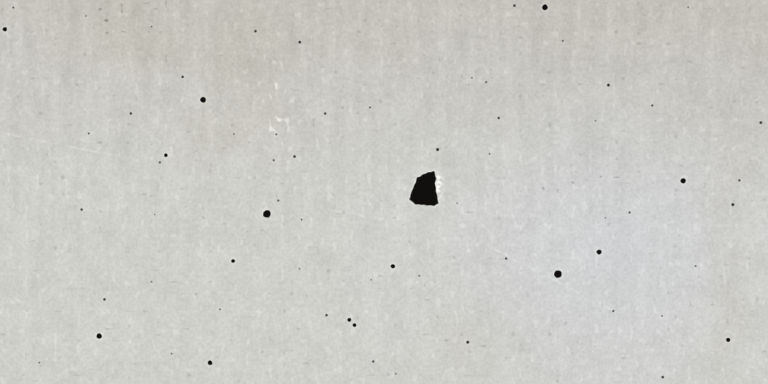
Give the GLSL for this texture, as a WebGL 2 fragment shader.

```glsl
#version 300 es
precision highp float;
// Weathered concrete wall: a pale cast surface with one ragged hole and round pores.
// Layered gradient noise makes stains, streaks and grain; distance functions cut
// the hole, pores and scratches. Space is 2 wide by 1 high, origin at lower left.
uniform vec2 u_resolution;
out vec4 outColor;

const vec3 PALE = vec3(0.812, 0.813, 0.794);
const vec3 WARM_TOP = vec3(0.768, 0.758, 0.728);
const vec3 COOL_TINT = vec3(0.004, 0.008, 0.030);
const vec3 STAIN_TINT = vec3(-0.020, -0.028, -0.042);
const vec3 HOLE_COLOR = vec3(0.065, 0.062, 0.060);
const float MOTTLE = 0.040;
const float STREAKS = 0.022;
const float GRAIN = 0.035;
const float PORE_CELL = 0.125;
const float PORE_CHANCE = 0.42;
const vec2 HOLE_CENTER = vec2(1.1042, 0.5078);
const float HOLE_UNIT = 1.0 / 384.0;

// Outline of the hole around its center
const int CORNERS = 11;
const vec2 HOLE[CORNERS] = vec2[](
  vec2(-6, 11), vec2(4, 16), vec2(9.5, 17), vec2(11.5, 11), vec2(10, 6), vec2(12.5, -8),
  vec2(13.5, -14), vec2(10, -16), vec2(-9, -14.5), vec2(-14, -10), vec2(-10, 1));

// Main pores: center and radius
const int PORES = 15;
const vec3 PORE[PORES] = vec3[](
  vec3(0.013, 0.924, 0.005), vec3(0.529, 0.740, 0.007), vec3(0.695, 0.443, 0.0095),
  vec3(1.419, 0.981, 0.007), vec3(1.779, 0.529, 0.0065), vec3(1.453, 0.286, 0.0095),
  vec3(1.560, 0.344, 0.006), vec3(0.258, 0.125, 0.0065), vec3(0.547, 0.055, 0.0055),
  vec3(1.023, 0.307, 0.005), vec3(0.909, 0.167, 0.0045), vec3(0.923, 0.153, 0.0045),
  vec3(0.607, 0.320, 0.004), vec3(1.896, 0.115, 0.005), vec3(0.432, 0.596, 0.004));

vec2 hash2(vec2 cell) {
  uvec2 q = uvec2(ivec2(cell) + 4096) * uvec2(1597u, 3812u);
  uint n = (q.x ^ q.y) * 747796u + 28913u;
  n = (n ^ (n >> 15)) * 277803u;
  n ^= n >> 13;
  n *= 912931u;
  n ^= n >> 16;
  return vec2(n & 65535u, n >> 16) / 65535.0;
}

float gradientDot(vec2 cell, vec2 f, vec2 corner) {
  float angle = 6.2832 * hash2(cell + corner).x;
  return dot(vec2(cos(angle), sin(angle)), f - corner);
}

float noise(vec2 p) {
  vec2 c = floor(p), f = p - c;
  vec2 u = f * f * f * (f * (f * 6.0 - 15.0) + 10.0);
  return mix(mix(gradientDot(c, f, vec2(0, 0)), gradientDot(c, f, vec2(1, 0)), u.x),
             mix(gradientDot(c, f, vec2(0, 1)), gradientDot(c, f, vec2(1, 1)), u.x), u.y);
}

float fbm(vec2 p) {
  float sum = 0.0, amp = 1.0;
  for (int i = 0; i < 5; i++) {
    sum += amp * noise(p);
    p = mat2(1.6, 1.2, -1.2, 1.6) * p + 17.3;
    amp *= 0.55;
  }
  return sum;
}

float blob(vec2 p, vec2 center, vec2 size) {
  vec2 q = (p - center) / size;
  return exp(-dot(q, q));
}

float segment(vec2 p, vec2 a, vec2 b) {
  vec2 ab = b - a;
  return length(p - a - ab * clamp(dot(p - a, ab) / dot(ab, ab), 0.0, 1.0));
}

float holeDistance(vec2 p) {
  vec2 q = (p - HOLE_CENTER) / HOLE_UNIT;
  float d = 1e3, side = 1.0;
  for (int i = 0, j = CORNERS - 1; i < CORNERS; j = i++) {
    vec2 a = HOLE[i], b = HOLE[j];
    d = min(d, segment(q, a, b));
    if ((a.y > q.y) != (b.y > q.y) && q.x < (b.x - a.x) * (q.y - a.y) / (b.y - a.y) + a.x) side = -side;
  }
  return (side * d - 0.6) * HOLE_UNIT;
}

void main() {
  vec2 p = gl_FragCoord.xy / u_resolution * vec2(2.0, 1.0);
  float px = 1.0 / u_resolution.y;

  // Broad tone: warm gray at the top, cool at lower right, brown stains
  float mottle = fbm(p * 5.0);
  float top = smoothstep(0.42, 1.08, p.y + 0.06 * (p.x - 1.0) + 0.12 * mottle);
  vec3 color = mix(PALE, WARM_TOP, top);
  color += COOL_TINT * blob(p, vec2(1.60, 0.36), vec2(0.42, 0.36));
  float stain = 0.7 * blob(p, vec2(0.62, 0.68), vec2(0.14, 0.20))
              + 0.5 * blob(p, vec2(0.42, 0.92), vec2(0.22, 0.14))
              + 0.8 * blob(p, vec2(1.90, 0.25), vec2(0.07, 0.32))
              + 0.5 * blob(p, vec2(1.22, 0.12), vec2(0.12, 0.12));
  color += STAIN_TINT * stain * (0.7 + mottle);

  // Mottling, vertical streaks and grain
  color += MOTTLE * 0.6 * fbm(p * 14.0 + 31.0);
  color += STREAKS * noise(p * vec2(38.0, 4.0) + 9.0) * (0.5 + p.y);
  color += GRAIN * (noise(p * 120.0) + 0.7 * noise(p * 62.0 + 5.0));

  // Rough patches with small pits and pale flecks
  float rough = 0.25 + blob(p, vec2(1.48, 0.53), vec2(0.10, 0.025))
              + 0.6 * blob(p, vec2(0.33, 0.97), vec2(0.10, 0.06))
              + 0.5 * blob(p, vec2(1.15, 0.23), vec2(0.06, 0.08));
  color -= 0.26 * rough * smoothstep(0.36, 0.62, noise(p * vec2(52.0, 66.0) + 70.0));
  float flecks = 0.3 + 1.1 * blob(p, vec2(0.72, 0.73), vec2(0.035, 0.09));
  color += 0.11 * flecks * smoothstep(0.22, 0.52, noise(p * vec2(66.0, 40.0) + 40.0));

  // Pale scratches, broken up by noise
  float scratch = min(segment(p, vec2(1.27, 0.36), vec2(1.60, 0.19)), segment(p, vec2(0.0, 0.655), vec2(0.37, 0.58)));
  scratch = min(scratch, min(segment(p, vec2(0.0, 0.25), vec2(0.06, 0.21)), segment(p, vec2(0.85, 0.455), vec2(1.02, 0.425))));
  color += 0.05 * (1.0 - smoothstep(0.0, 0.003 + px, scratch)) * smoothstep(-0.2, 0.4, noise(p * 30.0));

  // Scattered pinholes, one candidate per cell
  vec2 cell = floor(p / PORE_CELL);
  vec2 place = hash2(cell + 200.0), traits = hash2(cell + 500.0);
  float radius = mix(0.0015, 0.0035, traits.y);
  float pinhole = length(p - (cell + 0.1 + 0.8 * place) * PORE_CELL) - radius;
  float pinholeCover = (1.0 - smoothstep(-px, px, pinhole)) * step(traits.x, PORE_CHANCE);
  color = mix(color, HOLE_COLOR, pinholeCover * mix(0.45, 0.85, traits.y));

  // Main pores and the hole share one ragged distance
  float d = holeDistance(p) + 0.0025 * noise(p * 75.0);
  for (int i = 0; i < PORES; i++)
    d = min(d, length(p - PORE[i].xy) - PORE[i].z + 0.0015 * noise(p * 110.0));
  color += 0.035 * (1.0 - smoothstep(0.0, 0.012, d));

  // Chipped rim on the right of the hole
  float chip = blob(p, vec2(1.143, 0.515), vec2(0.008, 0.025));
  color += chip * (0.10 + 0.5 * noise(p * 90.0 + 3.0));
  color = mix(color, HOLE_COLOR, 1.0 - smoothstep(-px, px, d));

  outColor = vec4(clamp(color, 0.0, 1.0), 1.0);
}
```
